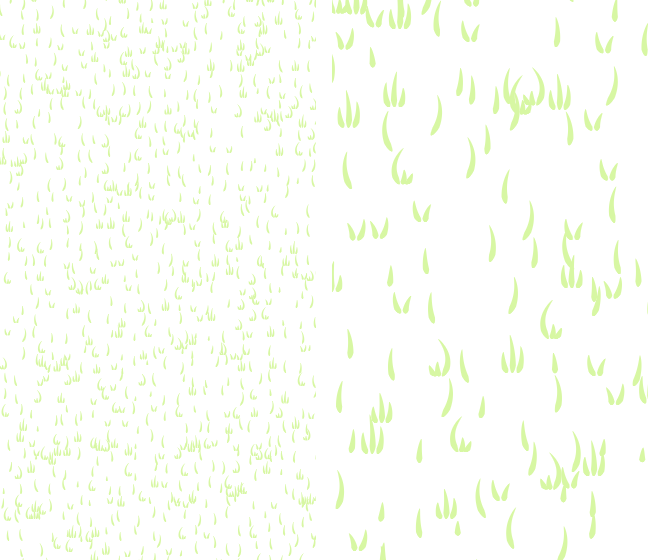
Left, the full canvas; right, a detail of the centre.
A Shadertoy shader for this pattern:

```glsl
// Pale green grass blades and small tufts scattered over a white ground.
// A jittered grid holds single blades and tufts; a coarser grid adds
// bowl-shaped clumps. Lengths are in units of the canvas width.

const vec3 GROUND = vec3(1.0);
const vec3 GRASS = vec3(0.845, 0.968, 0.64);
const vec2 CELL = vec2(0.046, 0.048);     // spacing of the scattered tufts
const vec2 CLUMP_CELL = vec2(0.23, 0.24); // spacing of the clumps
const float DENSITY = 0.88;               // share of cells that are filled
const float CLUMP_DENSITY = 0.9;
const float JITTER = 0.75;
const float HALF_WIDTH = 0.0037;          // half width of a blade
const int CLUMP_TUFTS = 4;
const float CLUMP_STEP = 0.023;           // distance between tufts in a clump

float hash(vec2 p) {
    return fract(sin(dot(p, vec2(127.1, 311.7))) * 43758.5453);
}

vec2 hash2(vec2 p) {
    return vec2(hash(p + 3.7), hash(p + 19.3));
}

// Coverage of a tapered blade rooted at the origin; bow bulges its middle
float blade(vec2 p, float height, float lean, float bow, float pixel) {
    float t = p.y / height;
    if (t < 0.0 || t > 1.0) return 0.0;
    float spine = height * (lean * t + 4.0 * bow * t * (1.0 - t));
    float slope = lean + 4.0 * bow * (1.0 - 2.0 * t);
    float taper = pow(1.0 - t, 0.6) * sqrt(min(t * 5.0, 1.0));
    float d = abs(p.x - spine) / sqrt(1.0 + slope * slope) - HALF_WIDTH * taper;
    float ends = clamp(min(p.y, height - p.y) / pixel + 0.5, 0.0, 1.0);
    return clamp(0.5 - d / pixel, 0.0, 1.0) * ends;
}

// One plant: a single blade, a small V, an upright tuft or a bowed tuft
float tuft(vec2 p, vec2 seed, float kind, float pixel) {
    if (abs(p.x) > 0.03 || p.y < 0.0 || p.y > 0.06) return 0.0;
    vec2 r = hash2(seed + 5.1);
    if (hash(seed + 8.9) < 0.5) p.x = -p.x;

    if (kind < 0.66) {
        float height = mix(0.016, 0.044, sqrt(r.x));
        return blade(p, height, mix(-0.12, 0.2, r.y), mix(0.02, 0.14, r.x), pixel);
    }
    if (kind < 0.77) {
        float left = blade(p + vec2(0.003, 0.0), 0.019, -0.3, 0.08, pixel);
        float right = blade(p - vec2(0.003, 0.0), 0.023, 0.25, 0.08, pixel);
        return max(left, right);
    }
    if (kind < 0.88) {
        float height = mix(0.032, 0.043, r.x);
        float middle = blade(p, height, -0.06, 0.04, pixel);
        float left = blade(p + vec2(0.006, 0.0), height * 0.55, -0.15, -0.06, pixel);
        float right = blade(p - vec2(0.006, 0.0), height * 0.7, 0.1, 0.08, pixel);
        return max(middle, max(left, right));
    }
    float bowed = blade(p, mix(0.034, 0.044, r.x), 0.12, -0.19, pixel);
    float leaf = blade(p - vec2(0.004, 0.0), 0.016, 0.08, 0.05, pixel);
    float outer = blade(p - vec2(0.008, 0.0), 0.012, 0.5, 0.04, pixel);
    return max(bowed, max(leaf, outer));
}

// Tufts set along a shallow bowl
float clump(vec2 p, vec2 seed, float pixel) {
    float cover = 0.0;
    for (int i = 0; i < CLUMP_TUFTS; i++) {
        vec2 id = seed + float(i) * 7.3;
        float along = float(i) - 0.5 * float(CLUMP_TUFTS - 1);
        vec2 root = vec2(along * CLUMP_STEP, 0.006 * along * along);
        root += (hash2(id) - 0.5) * 0.006;
        float kind = mix(0.55, 1.0, hash(id + 2.3));
        cover = max(cover, tuft(p - root, id, kind, pixel));
    }
    return cover;
}

void mainImage(out vec4 fragColor, in vec2 fragCoord) {
    vec2 p = fragCoord / iResolution.x;
    float pixel = 1.0 / iResolution.x;
    vec2 cell = floor(p / CELL);
    vec2 clumpCell = floor(p / CLUMP_CELL);
    float cover = 0.0;

    for (int y = -1; y <= 1; y++) {
        for (int x = -1; x <= 1; x++) {
            vec2 offset = vec2(x, y);

            // Scattered blades and tufts
            vec2 id = cell + offset;
            vec2 root = (id + 0.5 + JITTER * (hash2(id) - 0.5)) * CELL;
            if (hash(id + 41.3) < DENSITY)
                cover = max(cover, tuft(p - root, id, hash(id + 11.7), pixel));

            // Clumps
            id = clumpCell + offset + 71.0;
            root = (id - 70.5 + JITTER * (hash2(id) - 0.5)) * CLUMP_CELL;
            if (hash(id + 23.9) < CLUMP_DENSITY)
                cover = max(cover, clump(p - root, id, pixel));
        }
    }
    fragColor = vec4(mix(GROUND, GRASS, cover), 1.0);
}
```
